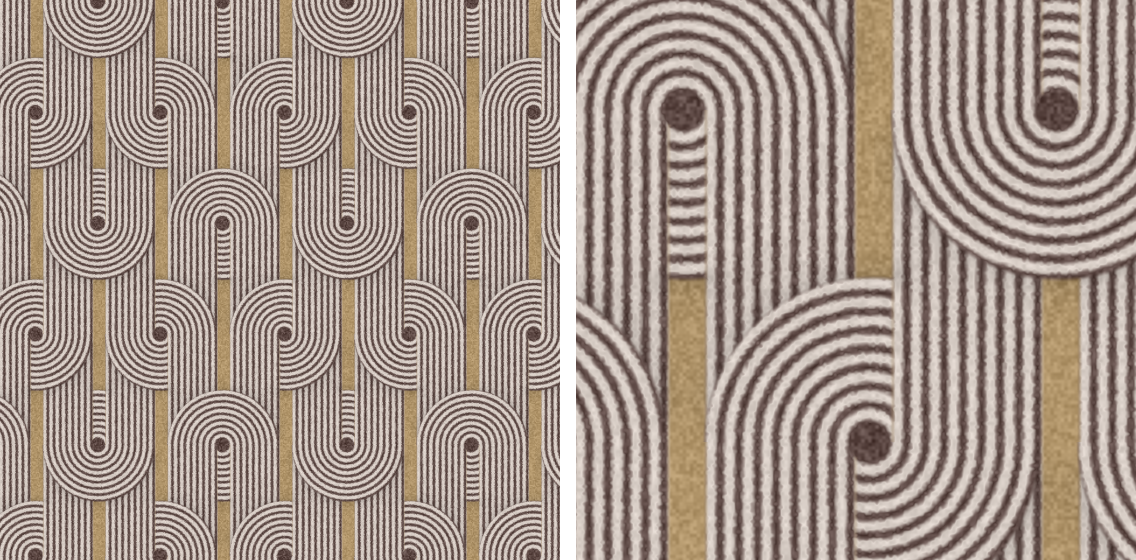
Left: the whole. Right: its middle third, enlarged.
Reproduce this pattern procedurally as a three.js fragment shader.

```glsl
// Interlaced retro scrolls: bands of upright stripes turn through concentric
// arches, bowls and S-bends around dark dots, over a golden ground. Each column
// has one kind of bend, clipped from a ringed disc; grain gives a felted print.

varying vec2 vUv;

// Layout, in canvas units
const float PITCH = 0.01112;                // one light line plus one dark line
const vec2 ORIGIN = vec2(0.0660, 0.6014);   // middle of a column, row of dots

// Geometry, in pitches
const float COLUMN = 10.0;                  // column spacing, four per repeat
const float ROW = 35.597;                   // vertical repeat
const float GAP = 1.0;                      // half width of the golden strip
const float DOT_SHIFT = 0.25;               // dots sit left of the strip middle
const float DOT_RADIUS = 1.15;
const float DISC_RADIUS = 8.95;
const float RIM = 0.2;                      // heavier rim at lower right
const float LINE_HALF = 0.285;              // half width of a light line
const float SOFT = 0.17;                    // edge softness

// Surface
const vec3 CREAM = vec3(0.855, 0.815, 0.785);
const vec3 BROWN = vec3(0.355, 0.275, 0.258);
const vec3 GOLD = vec3(0.695, 0.585, 0.415);
const float GRAIN_SCALE = 480.0;
const float GRAIN_DARK = 0.18;              // grain strength on dark tones
const float GRAIN_LIGHT = 0.10;             // grain strength on light tones
const float GRAIN_EDGE = 0.2;
const float SHADOW = 0.12;
const float SHADOW_REACH = 0.9;

float hash(vec2 p) {
  vec3 h = fract(vec3(p.xyx) * 0.1031);
  h += dot(h, h.yzx + 33.33);
  return fract((h.x + h.y) * h.z);
}

float noise(vec2 p) {
  vec2 i = floor(p);
  vec2 f = fract(p);
  f = f * f * (3.0 - 2.0 * f);
  vec2 e = vec2(0.0, 1.0);
  return mix(mix(hash(i), hash(i + e.yx), f.x),
             mix(hash(i + e.xy), hash(i + e.yy), f.x), f.y);
}

// 1 inside a shape, 0 outside
float cover(float d) {
  return 1.0 - smoothstep(-SOFT, SOFT, d);
}

// Light lines centred between whole pitches
float lightLine(float t, float fuzz) {
  return cover(abs(fract(t) - 0.5) - LINE_HALF + fuzz);
}

// Disc clipped to the kind of bend: 0 S-bend, 1 bowl, 2 mirrored S-bend, 3 arch
float bendDistance(vec2 q, float r, float rim, float kind) {
  bool upper = q.y > 0.0;
  bool leftOpen = (kind < 0.5 || kind > 2.5) == upper;
  bool rightOpen = (kind > 1.5) == upper;
  float d = r - rim;
  if (!leftOpen) d = max(d, -GAP - q.x);
  if (!rightOpen) d = max(d, q.x - GAP);
  return min(d, r - DOT_RADIUS);
}

void main() {
  vec2 p = (vUv - ORIGIN) / PITCH;
  float grain = noise(vUv * GRAIN_SCALE + 17.0) - 0.5;
  float fibre = noise(vUv * GRAIN_SCALE * 0.6 + 91.0) - 0.5;
  float fuzz = GRAIN_EDGE * grain;

  // Upright stripes and golden strips
  float fromStrip = abs(mod(p.x + 0.5 * COLUMN, COLUMN) - 0.5 * COLUMN);
  vec3 color = mix(BROWN, CREAM, lightLine(p.x + DOT_SHIFT, fuzz));
  color = mix(color, GOLD, cover(fromStrip - GAP));

  // Bends of the two columns on either side
  for (int i = 0; i < 2; i++) {
    float column = floor(p.x / COLUMN) + float(i);
    float kind = mod(column, 4.0);
    float rowShift = mod(column + 1.0, 2.0) * 0.5 * ROW;
    vec2 q = vec2(p.x - column * COLUMN,
                  mod(p.y + rowShift + 0.5 * ROW, ROW) - 0.5 * ROW);
    vec2 fromDot = q + vec2(DOT_SHIFT, 0.0);
    float r = length(fromDot);
    vec2 direction = fromDot / max(r, 0.001);
    float rim = DISC_RADIUS + RIM * dot(direction, vec2(0.7, -0.7));
    float d = bendDistance(q, r, rim, kind);

    // Soft shadow beyond the round rim
    float shade = exp(-max(d, 0.0) / SHADOW_REACH) * smoothstep(8.0, 9.0, r);
    color *= 1.0 - SHADOW * shade * smoothstep(0.0, 3.0, abs(q.y));

    // Rings around a solid dot
    float ring = lightLine(r, fuzz) * step(1.0, r) * step(r, 9.0);
    color = mix(color, mix(BROWN, CREAM, ring), cover(d));
  }

  // Felted grain, rougher in the dark tones
  float strength = mix(GRAIN_DARK, GRAIN_LIGHT, smoothstep(0.3, 0.7, color.g));
  color += strength * (grain + 0.5 * fibre);
  gl_FragColor = vec4(clamp(color, 0.0, 1.0), 1.0);
}
```
